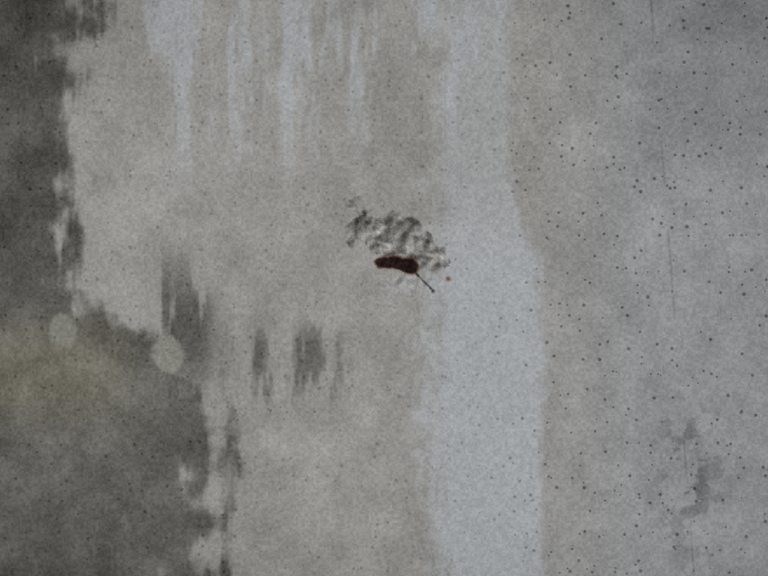
A Shadertoy shader for this texture:

```glsl
// A weathered concrete wall: dark damp stain on the left, pale mineral runs,
// and a broken cavity with rusty metal near the middle. Stretched noise is
// masked by soft windows; the rubble is lit by finite differences.

const vec3 CONCRETE  = vec3(0.55, 0.545, 0.53);
const vec3 COOL_GREY = vec3(0.545, 0.55, 0.555);
const vec3 LIME      = vec3(0.625, 0.64, 0.655);
const vec3 DAMP_HIGH = vec3(0.305, 0.302, 0.285);
const vec3 DAMP_LOW  = vec3(0.355, 0.352, 0.335);
const vec3 ALGAE     = vec3(0.44, 0.43, 0.37);
const vec3 PLUG      = vec3(0.53, 0.53, 0.50);
const vec3 RUBBLE    = vec3(0.43, 0.425, 0.41);
const vec3 HOLE      = vec3(0.13, 0.095, 0.09);
const vec3 RUST      = vec3(0.37, 0.23, 0.15);
const vec2 CAVITY_POS = vec2(0.692, 0.577);
const vec2 CAVITY_RAD = vec2(0.086, 0.044);
const float CAVITY_TILT = -0.46;
const float GRAIN = 0.055;
const float VIGNETTE = 0.10;

float hash(vec2 p) {
    vec3 q = fract(p.xyx * vec3(0.1031, 0.1030, 0.0973));
    q += dot(q, q.yzx + 33.33);
    return fract((q.x + q.y) * q.z);
}

float noise(vec2 p) {
    vec2 i = floor(p), f = fract(p);
    f = f * f * (3.0 - 2.0 * f);
    return mix(mix(hash(i), hash(i + vec2(1, 0)), f.x),
               mix(hash(i + vec2(0, 1)), hash(i + vec2(1, 1)), f.x), f.y);
}

float fbm(vec2 p) {
    float sum = 0.0, amp = 0.52;
    for (int i = 0; i < 5; i++) {
        sum += amp * noise(p);
        p = mat2(1.95, 0.3, -0.3, 1.95) * p + 17.3;
        amp *= 0.5;
    }
    return sum;
}

// Octaves kept upright so that the runs fall straight down
float streaks(vec2 p) {
    return 0.5 * noise(p) + 0.3 * noise(p * vec2(2.1, 2.6) + 9.0)
         + 0.2 * noise(p * vec2(4.3, 7.0) + 31.0);
}

float below(float edge, float soft, float x) {
    return 1.0 - smoothstep(edge - soft, edge + soft, x);
}

float window(float x, float lo, float hi, float soft) {
    return below(hi, soft, x) * (1.0 - below(lo, soft, x));
}

float segment(vec2 p, vec2 a, vec2 b) {
    vec2 d = b - a;
    return length(p - a - d * clamp(dot(p - a, d) / dot(d, d), 0.0, 1.0));
}

float ellipse(vec2 p, vec2 r) { return (length(p / r) - 1.0) * min(r.x, r.y); }

vec3 wall(vec2 p) {
    float cloud = fbm(p * 5.0) - 0.5, mottle = fbm(p * 22.0) - 0.5;
    float run = streaks(p * vec2(38, 5));
    vec3 col = mix(CONCRETE, COOL_GREY, smoothstep(0.85, 1.15, p.x));
    col += 0.11 * cloud + 0.09 * mottle;
    col -= 0.025 * smoothstep(0.9, 1.2, p.x) * smoothstep(0.5, 0.9, p.y);

    // Pale runs from the top and the broad lime band
    float drips = smoothstep(0.45, 0.72, run + 0.25 * (p.y - 0.85));
    drips *= smoothstep(0.6, 0.9, p.y + 0.2 * cloud) * window(p.x, 0.23, 0.88, 0.06);
    col = mix(col, LIME, 0.75 * drips);
    float right = mix(0.935, 0.882, smoothstep(0.5, 0.75, p.y));
    float wobble = 0.07 * (run - 0.5) + 0.06 * mottle;
    float lime = below(right, 0.012, p.x + 0.5 * wobble);
    lime *= smoothstep(0.715, 0.785, p.x + wobble);
    col = mix(col, LIME, lime * mix(0.82, 0.5, smoothstep(0.5, 0.75, p.y)));

    // Damp stain with a feathered edge and rising streaks
    float edge = mix(0.11, 0.365, below(0.41, 0.13, p.y)) + 0.03 * smoothstep(0.85, 1.0, p.y);
    float damp = below(edge, 0.035, p.x + 0.13 * (run - 0.5) + 0.12 * mottle);
    float rising = window(p.x, 0.25, 0.365, 0.025) * window(p.y, 0.33, 0.53, 0.07);
    damp = max(damp, 0.85 * rising * smoothstep(0.4, 0.62, run + 0.5 * (0.46 - p.y)));
    float algae = window(p.y, 0.28, 0.43, 0.07) * below(0.21, 0.08, p.x);
    vec3 dampCol = mix(DAMP_HIGH, DAMP_LOW, below(0.45, 0.15, p.y));
    dampCol = mix(dampCol, ALGAE, 0.75 * algae) + 0.16 * mottle + 0.1 * cloud;
    col = mix(col, dampCol, 0.94 * damp);
    float smear = window(p.x, 0.39, 0.59, 0.03) * window(p.y, 0.31, 0.43, 0.04);
    col -= 0.17 * smear * smoothstep(0.42, 0.72, run);

    // Two round pale plugs
    for (int i = 0; i < 2; i++) {
        vec2 q = p - mix(vec2(0.111, 0.425), vec2(0.29, 0.38), float(i));
        float d = ellipse(q, vec2(0.025, 0.03)) + 0.025 * mottle;
        col = mix(col, PLUG, 0.72 * below(0.0, 0.006, d));
    }

    // Faint vertical seam and the smudge at its foot
    float seam = abs(p.x - 1.205 + 0.075 * p.y);
    col -= 0.055 * below(0.002, 0.002, seam) * smoothstep(0.35, 0.6, noise(p * vec2(5, 14)));
    float smudge = exp(-4.0 * length((p - vec2(1.2, 0.17)) * vec2(7, 3)));
    return col - 0.2 * smudge * smoothstep(0.48, 0.65, fbm(p * 45.0));
}

// Sparse dark pits at several sizes
float pits(vec2 p, float px) {
    float sum = 0.0;
    for (float scale = 16.0; scale < 60.0; scale += 17.0) {
        vec2 g = p * scale + scale, id = floor(g);
        vec2 centre = 0.2 + 0.6 * vec2(hash(id + 3.1), hash(id + 8.7));
        float radius = mix(0.001, 0.003, hash(id + 5.3));
        float d = length(fract(g) - centre) / scale;
        sum += step(0.8, hash(id)) * below(radius, max(px, 0.0008), d);
    }
    return min(sum, 1.0);
}

vec3 cavity(vec3 col, vec2 p, float px) {
    float c = cos(CAVITY_TILT), s = sin(CAVITY_TILT), rough = fbm(p * 38.0) - 0.5;
    float body = ellipse(mat2(c, -s, s, c) * (p - CAVITY_POS), CAVITY_RAD);
    float tail = segment(p, vec2(0.611, 0.641), vec2(0.645, 0.615)) - 0.01;
    body = min(body, tail) + 0.045 * rough;
    float chips = ellipse(p - vec2(0.714, 0.514), vec2(0.045, 0.023)) + 0.04 * rough;

    // Broken stone lit from the upper left
    vec2 lit = vec2(-0.0025, 0.0035);
    float relief = fbm((p - lit) * 48.0) - fbm((p + lit) * 48.0);
    col = mix(col, 0.57 + vec3(0.7 * relief), 0.8 * below(0.0, 0.004 + px, chips));
    col = mix(col, RUBBLE + 0.85 * relief, 0.92 * below(0.0, 0.003 + px, body));

    // Rust halo, open slot and lower crack
    float slot = segment(p, vec2(0.66, 0.547), vec2(0.718, 0.533)) - 0.0095 + 0.018 * rough;
    float crack = segment(p, vec2(0.718, 0.53), vec2(0.751, 0.496)) - 0.003 + 0.012 * rough;
    float fleck = length(p - vec2(0.778, 0.516)) - 0.004;
    col = mix(col, RUST, 0.75 * below(0.0, 0.004, min(fleck, slot - 0.002)));
    return mix(col, HOLE + 0.08 * rough, below(0.0, 0.0015 + px, min(slot, crack)));
}

void mainImage(out vec4 fragColor, in vec2 fragCoord) {
    float px = 1.0 / iResolution.y;
    vec2 p = fragCoord * px, v = fragCoord / iResolution.xy - 0.5;
    vec3 col = wall(p) - 0.19 * pits(p, px) * mix(0.45, 1.0, smoothstep(0.8, 1.0, p.x));
    col = cavity(col, p, px);
    col += GRAIN * (noise(p * 190.0) + noise(p * 330.0 + 5.0) - 1.0);
    col *= 1.02 - VIGNETTE * smoothstep(0.1, 0.5, dot(v, v));
    fragColor = vec4(clamp(col, 0.0, 1.0), 1.0);
}
```
